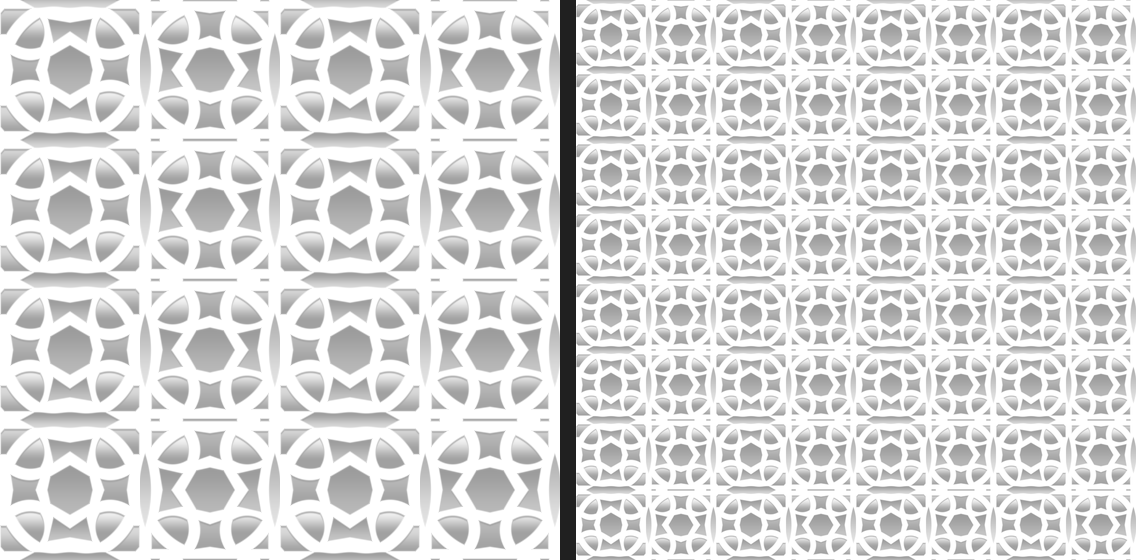
Left, the tile; right, the same tile 2 across and 2 down.
Give the GLSL for this pattern, as a WebGL 2 fragment shader.

```glsl
#version 300 es
precision highp float;
// White pierced lattice over grey shading: 4 x 4 cells of rosettes, where
// every second column is turned a quarter. Openings are cut by half planes
// and circles in a folded cell 192 units wide; each has its own vertical ramp.
uniform vec2 u_resolution;
out vec4 fragColor;

vec2 nearer(vec2 a, vec2 b) { return a.x < b.x ? a : b; }

// Grey ramp from the top to the bottom of an opening
float ramp(float top, float bottom, float y, float halfHeight) {
  return mix(bottom, top, smoothstep(-halfHeight, halfHeight, y));
}

// Signed distance to the nearest opening (x) and its grey level (y)
vec2 opening(vec2 p, bool turned) {
  vec2 q = abs(turned ? p.yx : p);
  float r = length(q);
  vec2 side = sign(p);

  // Central eight-sided window
  float d = max(dot(q, vec2(0.5, 0.866)) - 28.6, dot(q, vec2(0.976, 0.217)) - 29.3);
  vec2 hit = vec2(d, ramp(0.61, 0.72, p.y, 32.0));

  // Bow ties
  d = max((54.0 - 0.68 * q.x - q.y) * 0.83, q.y - 64.0 - 0.17 * q.x);
  d = max(d, q.x - 22.0 - 0.23 * (q.y - 39.0));
  float y = turned ? p.y : p.y - side.y * 54.0;
  hit = nearer(hit, vec2(d, ramp(0.61, 0.77, y, turned ? 28.0 : 16.0)));

  // Waisted blocks
  d = max(48.0 - 0.35 * q.y - q.x, q.x - 77.0 - 0.15 * q.y);
  d = max(d, q.y - 12.5 - 0.011 * (q.x - 55.0) * (q.x - 55.0));
  y = turned ? p.y - side.y * 62.0 : p.y;
  hit = nearer(hit, vec2(d, ramp(0.72, 0.64, y, 17.0)));

  // Petals inside the ring
  d = max(r - 82.0, max(length(q - vec2(54, 68)) - 38.0, length(q - vec2(72, 51)) - 36.0));
  hit = nearer(hit, vec2(d, ramp(0.95, 0.63, p.y - side.y * 50.0 - 5.0, 16.0)));

  // Corner slivers outside the ring
  vec2 limit = turned ? vec2(80, 79) : vec2(94, 83);
  d = max(max(101.0 - r, r - 122.0), max(q.x - limit.x, q.y - limit.y));
  d = max(d, 50.0 - q.y);
  hit = nearer(hit, vec2(d, ramp(0.85, 0.63, p.y - side.y * 70.0, 16.0)));

  // Spindles between neighbouring rosettes
  if (turned) {
    d = abs(q.y - 89.0) - 7.0 + 0.0032 * q.x * q.x;
    hit = nearer(hit, vec2(d, ramp(0.71, 0.88, p.y, 46.0)));
    // Broken hairline between rows
    d = max(95.2 - q.x, min(q.y - 36.0, abs(q.y - 75.0) - 5.0));
    hit = nearer(hit, vec2(d, 0.69));
  } else {
    float e = abs(q.y - 96.0);
    d = max(e - 9.0 - 0.8 * cos(q.x * 0.14), (e - 0.55 * (66.0 - q.x)) * 0.88);
    hit = nearer(hit, vec2(d, ramp(0.62, 0.84, p.y - side.y * 96.0, 10.0)));
  }
  return hit;
}

void main() {
  vec2 grid = gl_FragCoord.xy / u_resolution * 4.0;
  vec2 p = (fract(grid) - 0.5) * 192.0;
  bool turned = mod(floor(grid.x), 2.0) > 0.5;
  float soft = 0.6 + 768.0 / u_resolution.y * 0.6;

  vec2 hole = opening(p, turned);
  float cover = 1.0 - smoothstep(-soft, soft, hole.x - 0.8);

  // Thin dark rim under each upper edge
  float above = opening(p + vec2(0.0, 2.5), turned).x;
  float rim = smoothstep(-soft, soft, above - 0.8);
  float grey = mix(hole.y, 0.62, rim * 0.75);

  fragColor = vec4(vec3(mix(1.0, grey, cover)), 1.0);
}
```
